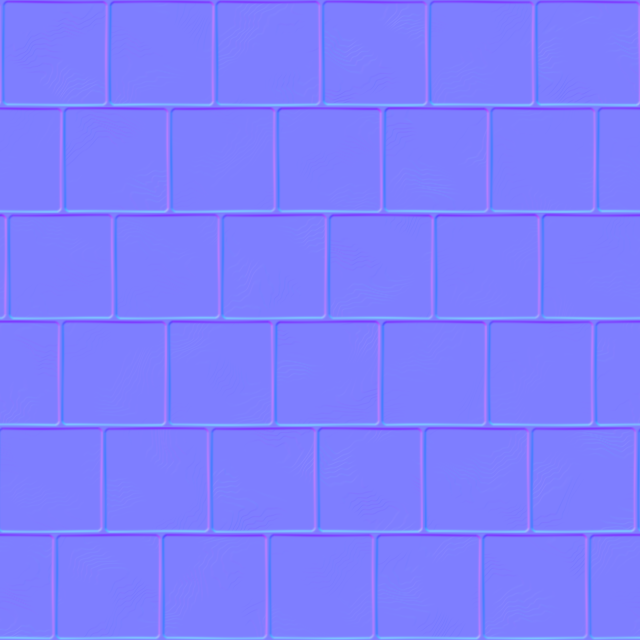
Reproduce this texture map procedurally as a three.js fragment shader.

```glsl
varying vec2 vUv;

#define TILES 6.0
#define CORNER 0.06
#define BEVEL_INSET 0.018
#define BEVEL_WIDTH 0.0125
#define BEVEL_TILT vec2(0.20, 0.25)
#define EDGE_WOBBLE 0.003
#define GRAIN_TILT 0.028
#define GRAIN_STEP 0.007
#define FLAT_COLOR vec3(0.495, 0.495, 1.0)
#define EVEN_SHIFTS vec3(0.515, 0.57, 0.59)
#define ODD_SHIFTS vec3(0.97, 0.07, 0.015)

vec4 hash4(vec2 id) {
  vec4 k = vec4(dot(id, vec2(12.7, 31.1)), dot(id, vec2(26.9, 18.3)),
                dot(id, vec2(41.3, 28.9)), dot(id, vec2(17.2, 53.7)));
  return fract(sin(k + 1.7) * 4375.85);
}

// Sideways shift of each course, counted from the bottom
float courseShift(float row) {
  vec3 pick = step(abs(vec3(0.0, 1.0, 2.0) - floor(row * 0.5)), vec3(0.5));
  return dot(pick, mod(row, 2.0) < 0.5 ? EVEN_SHIFTS : ODD_SHIFTS);
}

// Split-stone terraces: contour steps of warped, layered sines
float terraces(vec2 p, vec4 seed) {
  float angle = 0.1 + 0.9 * seed.x;
  float c = cos(angle), s = sin(angle);
  vec2 q = vec2(c * p.x + s * p.y, c * p.y - s * p.x);
  q += 0.09 * sin(q.yx * vec2(9.0, 6.0) + seed.xy * 40.0);
  q += 0.022 * sin(q.yx * vec2(27.0, 21.0) + seed.zw * 40.0);
  q += 0.007 * sin(q.yx * vec2(71.0, 58.0) + seed.yz * 40.0);
  float level = 2.2 * sin(q.x * 4.0 + seed.y * 30.0)
              + 3.6 * sin(q.y * 6.5 + seed.z * 30.0);
  return floor(level) + smoothstep(0.7, 1.0, fract(level));
}

vec2 grainSlope(vec2 p, vec4 seed) {
  vec2 e = vec2(GRAIN_STEP, 0.0);
  vec2 slope = vec2(terraces(p - e.xy, seed) - terraces(p + e.xy, seed),
                    terraces(p - e.yx, seed) - terraces(p + e.yx, seed));
  // Worn patches leave parts of each tile smooth
  vec2 wave = sin(p * vec2(6.0, 8.0) + 2.0 * sin(p.yx * 5.0 + seed.zx * 20.0) + seed.wy * 25.0);
  float patches = smoothstep(-0.5, 0.8, wave.x + 0.6 * wave.y);
  return clamp(slope, -1.3, 1.3) * patches * mix(0.25, 1.0, seed.w);
}

// Outward direction in xy, signed distance to the rounded square in z
vec3 roundedEdge(vec2 p) {
  vec2 q = abs(p) - 0.5 + CORNER;
  vec2 o = max(q, 0.0);
  float d = length(o) + min(max(q.x, q.y), 0.0) - CORNER;
  vec2 n = min(q.x, q.y) > 0.0 ? normalize(o) : (q.x > q.y ? vec2(1.0, 0.0) : vec2(0.0, 1.0));
  return vec3(n * sign(p), d);
}

void main() {
  // Staggered grid with wrapped tile ids
  vec2 grid = vUv * TILES;
  float row = mod(floor(grid.y), TILES);
  grid.x -= courseShift(row);
  vec2 id = vec2(mod(floor(grid.x), TILES), row);
  vec2 p = fract(grid) - 0.5;
  vec4 seed = hash4(id);

  // Rounded bevel with slightly uneven edges
  vec3 edge = roundedEdge(p + EDGE_WOBBLE * sin(p.yx * 5.0 + seed.xy * 6.28));
  float across = (edge.z + BEVEL_INSET) / BEVEL_WIDTH;
  float bevel = exp(-across * across);
  float wear = 0.95 + 0.12 * sin(dot(p, vec2(7.0, 9.0)) + seed.z * 6.28);
  vec2 tilt = edge.xy * BEVEL_TILT * bevel * wear;

  // Fine stone relief, kept off the joints
  float face = 1.0 - smoothstep(-0.04, -0.015, edge.z);
  tilt += grainSlope(p, seed) * GRAIN_TILT * face;

  vec3 color = FLAT_COLOR + vec3(tilt.x, -tilt.y, 0.0);
  gl_FragColor = vec4(color, 1.0);
}
```
